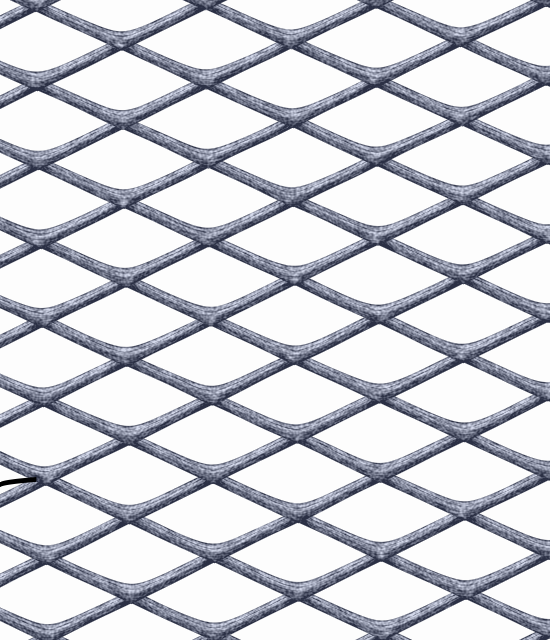
Reproduce this pattern procedurally as a Shadertoy shader.

```glsl
vec2 randomGradient(vec2 cell) {
    float angle = 6.2832 * fract(sin(dot(cell, vec2(27.17, 61.43))) * 4375.5);
    return vec2(cos(angle), sin(angle));
}

float gradientNoise(vec2 p) {
    vec2 i = floor(p), f = p - i;
    vec2 u = f * f * f * (f * (f * 6.0 - 15.0) + 10.0);
    vec2 e = vec2(0, 1);
    float low = mix(dot(randomGradient(i), f), dot(randomGradient(i + e.yx), f - e.yx), u.x);
    float high = mix(dot(randomGradient(i + e), f - e), dot(randomGradient(i + 1.0), f - 1.0), u.x);
    return mix(low, high, u.y);
}

// One family of U-shaped strands, with nodes on the integer lattice; y points down.
// Returns colour and coverage.
vec4 strand(vec2 p, float pixel, float seed) {
    float column = floor(p.x + 0.5);
    float side = p.x - column;
    float reach = abs(side);
    float lift = 1.05 * (sqrt(side * side + 0.01) - 0.1);
    float height = p.y + lift + 0.13;
    float row = floor(height + 0.3);
    float depth = height - row;
    float thickness = 0.25 - 1.02 * reach + lift;
    float t = depth / thickness;
    float coverage = clamp(0.5 + min(depth, thickness - depth) / pixel, 0.0, 1.0);

    vec2 id = vec2(column, row) + seed;
    vec2 grain = vec2(p.x * 46.0, depth * 26.0) + id * 7.3;
    float speckle = gradientNoise(grain * 1.3);
    float mottle = gradientNoise(grain * vec2(0.3, 0.5) + 31.0);
    float streak = gradientNoise(grain * vec2(0.22, 2.0) + 57.0);

    // Bright upper face, shaded front face; the left arm is flatter in tone
    float rightArm = smoothstep(-0.12, 0.12, side);
    float front = smoothstep(0.4, 0.66, t + 0.15 * mottle);
    float tone = mix(mix(0.66, 0.8, rightArm), mix(0.32, 0.2, rightArm), front);

    // Dark rims and a fine groove along the upper face
    tone -= 0.5 * smoothstep(0.14, 0.0, t);
    tone -= 0.28 * smoothstep(0.07, 0.0, abs(t - 0.28 - 0.05 * mottle));
    tone -= 0.28 * smoothstep(0.78, 1.0, t);

    // Glinting facet on each node, then shadow where an arm dips under the next node
    vec2 jitter = randomGradient(id);
    vec2 facet = vec2(side - 0.03 * jitter.x, (t - 0.7) * 0.14);
    tone += (0.3 + 0.2 * jitter.y) * exp(-dot(facet, facet) * 2200.0);
    tone -= 0.3 * smoothstep(0.39, 0.48, reach);
    tone += 0.45 * speckle + 0.3 * mottle + 0.3 * streak;

    vec3 steel = mix(vec3(0.17, 0.19, 0.27), vec3(0.83, 0.85, 0.92), clamp(tone, 0.0, 1.0));
    return vec4(steel, coverage);
}

void mainImage(out vec4 fragColor, in vec2 fragCoord) {
    vec2 uv = fragCoord / iResolution.xy;
    uv.y = 1.0 - uv.y;

    // Slightly skewed mesh lattice
    vec2 mesh = vec2((uv.x - 0.065 - 0.023 * uv.y) / (0.309 - 0.005 * uv.y),
                     (uv.y + 0.009 * uv.x - 0.005) / 0.1234);
    mesh += 0.012 * vec2(gradientNoise(mesh * 1.7), gradientNoise(mesh * 1.9 + 40.0));
    float pixel = 1.2 / (0.1234 * iResolution.y);

    // The strand nearer its own node lies on top
    vec4 over = strand(mesh, pixel, 0.0);
    vec4 under = strand(mesh - 0.5, pixel, 19.0);
    if (abs(fract(mesh.x + 0.5) - 0.5) > 0.25) {
        vec4 swap = over;
        over = under;
        under = swap;
    }
    vec3 color = mix(vec3(0.993), under.rgb, under.a);
    color = mix(color, over.rgb, over.a);

    // Stray black wire at the left edge
    float wire = abs(uv.y - 0.758 + 0.009 * sqrt(uv.x / 0.068)) - 0.0038;
    wire = max(wire, uv.x - 0.066);
    color *= 1.0 - clamp(0.5 - wire * iResolution.y, 0.0, 1.0);

    fragColor = vec4(color, 1.0);
}
```
